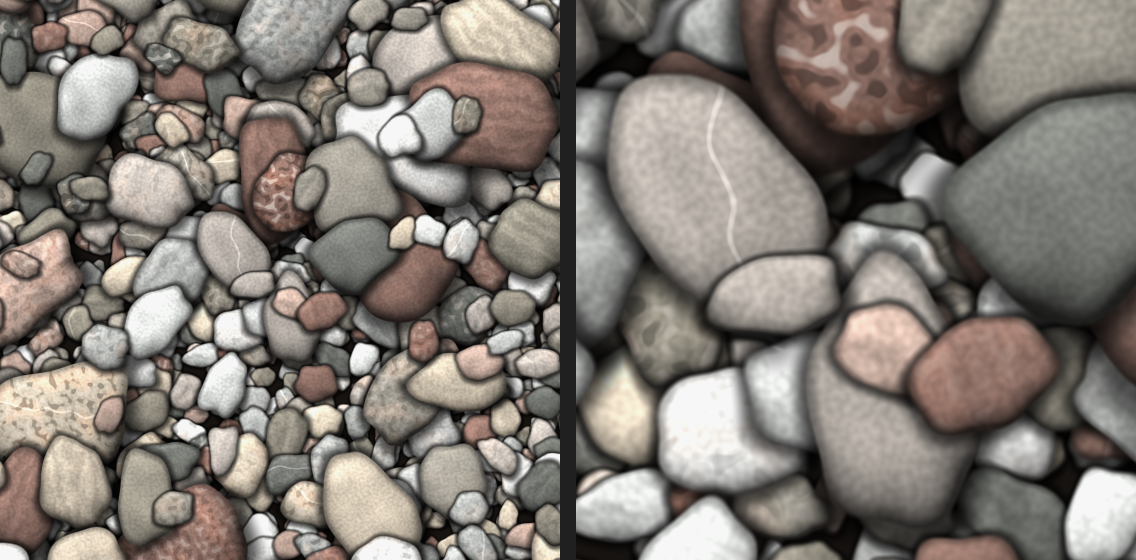
Left: the whole. Right: its middle third, enlarged.
Write a Shadertoy shader that draws this texture.

```glsl
// Draws a beach of mixed rounded pebbles, heaped with dark gaps between them.

const int LAYERS = 6;
// Cells across the canvas and share of cells filled, from bottom to top.
const float CELLS[LAYERS] = float[](24.0, 17.5, 11.5, 4.7, 7.5, 15.0);
const float FILL[LAYERS]  = float[](1.0, 0.9, 0.62, 0.44, 0.36, 0.16);

const int ROCKS = 10;
const vec3 ROCK[ROCKS] = vec3[](
    vec3(0.94, 0.94, 0.93),  // quartz
    vec3(0.83, 0.84, 0.83),  // pale grey
    vec3(0.73, 0.70, 0.67),  // warm grey
    vec3(0.62, 0.60, 0.56),  // mid grey
    vec3(0.75, 0.65, 0.60),  // pink granite
    vec3(0.56, 0.44, 0.40),  // red sandstone
    vec3(0.43, 0.44, 0.42),  // slate
    vec3(0.84, 0.79, 0.71),  // cream
    vec3(0.57, 0.55, 0.50),  // olive grey
    vec3(0.69, 0.70, 0.69)); // cool grey

const vec3  GAP_COLOR    = vec3(0.09, 0.075, 0.065);
const vec3  LIGHT        = vec3(-0.25, 0.55, 0.80);
const float AMBIENT      = 0.34;
const float DIFFUSE      = 0.90;
const float SHADOW_WIDTH = 0.26;   // relative to the stone radius
const float SHADOW_TONE  = 0.36;
const float EDGE         = 0.0018; // softness of outlines
const float JITTER       = 0.72;
const float WOBBLE       = 0.20;   // irregularity of outlines
const float FLECK_SCALE  = 85.0;
const float GRIT_SCALE   = 190.0;

vec4 hash4(vec2 p) {
    vec4 q = fract(p.xyxy * vec4(0.1031, 0.1030, 0.0973, 0.1099));
    q += dot(q, q.wzxy + 33.33);
    return fract((q.xxyz + q.yzzw) * q.zywx);
}

vec2 gradient(vec2 cell) {
    float angle = 6.2832 * hash4(cell).x;
    return vec2(cos(angle), sin(angle));
}

// Gradient noise, roughly -1 to 1.
float noise(vec2 p) {
    vec2 i = floor(p), f = p - i;
    vec2 u = f * f * f * (f * (f * 6.0 - 15.0) + 10.0);
    vec2 e = vec2(0.0, 1.0);
    float low  = mix(dot(gradient(i), f), dot(gradient(i + e.yx), f - e.yx), u.x);
    float high = mix(dot(gradient(i + e.xy), f - e.xy), dot(gradient(i + 1.0), f - 1.0), u.x);
    return 1.5 * mix(low, high, u.y);
}

// Mineral colour: mottling, flecks, grit and occasional bands.
vec3 mineral(vec2 p, vec2 seed, vec4 rnd) {
    vec3 base = ROCK[int(rnd.x * float(ROCKS))] * mix(0.90, 1.07, rnd.z);
    float mottle = noise(p * 24.0 + seed);
    float fleck = noise(p * FLECK_SCALE + seed) + 0.6 * noise(p * FLECK_SCALE * 0.5 - seed);
    float grit = noise(p * GRIT_SCALE + seed);
    float grain = rnd.y * rnd.y * (1.15 - 0.6 * base.g);

    vec3 color = base * (1.0 + 0.10 * mottle + 0.09 * grit);
    color = mix(color, base * 0.50, 0.75 * grain * smoothstep(0.15, 0.6, fleck));
    color = mix(color, vec3(0.86, 0.83, 0.80), 0.70 * grain * smoothstep(0.15, 0.65, -fleck));
    color *= mix(vec3(1.0), vec3(1.07, 0.97, 0.92), grain * smoothstep(-0.1, 0.5, mottle));

    float band = sin(p.y * 210.0 + 3.0 * mottle + 1.5 * fleck);
    color *= 1.0 + 0.07 * band * step(0.78, rnd.w);
    float vein = abs(p.y + 0.4 * p.x + 0.012 * mottle - 0.01);
    return color + 0.13 * step(rnd.w, 0.15) * smoothstep(0.003, 0.0006, vein);
}

// Paints one stone and its contact shadow over the colour below.
void paintStone(inout vec3 color, vec2 offset, float radius, vec2 id) {
    vec4 form = hash4(id + 91.7);
    vec4 rnd = hash4(id + 47.3);
    vec2 seed = 60.0 * form.xy;
    float angle = 6.2832 * form.x;
    float c = cos(angle), s = sin(angle);
    mat2 turn = mat2(c, -s, s, c);
    vec2 p = turn * offset;

    // Egg-like superellipse with an uneven outline.
    vec2 axes = radius * vec2(1.08, mix(0.62, 0.98, form.y));
    vec2 q = p / axes;
    q.y *= 1.0 + 0.22 * (form.w - 0.3) * clamp(q.x, -1.5, 1.5);
    float power = mix(2.0, 2.9, form.z);
    vec2 a = pow(abs(q) + 1e-4, vec2(power));
    float r = pow(a.x + a.y, 1.0 / power);
    r *= 1.0 + WOBBLE * noise(1.15 * q / (length(q) + 1e-4) + seed);
    float dist = (r - 1.0) * 0.5 * (axes.x + axes.y);

    vec2 outward = normalize(q / axes + 1e-4) * turn;
    float reach = radius * SHADOW_WIDTH * (1.0 - 0.55 * dot(outward, LIGHT.xy));
    color *= mix(SHADOW_TONE, 1.0, smoothstep(0.0, reach, dist));
    if (dist > EDGE) return;

    // Domed surface with soft facets.
    vec2 facet = vec2(noise(1.5 * q + seed), noise(1.5 * q - seed));
    vec2 slope = 0.86 * outward * pow(min(r, 1.0), 2.3) + 0.20 * facet;
    slope /= max(1.0, length(slope) / 0.95);
    vec3 normal = vec3(slope, sqrt(1.0 - dot(slope, slope)));
    float shade = AMBIENT + DIFFUSE * max(dot(normal, LIGHT), 0.0);
    shade *= 1.0 - 0.30 * smoothstep(0.82, 1.0, r);
    vec3 stone = min(mineral(p, seed, rnd) * shade, vec3(0.97));
    color = mix(color, stone, smoothstep(EDGE, -EDGE, dist));
}

void mainImage(out vec4 fragColor, in vec2 fragCoord) {
    vec2 uv = fragCoord / iResolution.y;
    vec3 color = GAP_COLOR;
    for (int layer = 0; layer < LAYERS; layer++) {
        vec2 grid = uv * CELLS[layer] + 0.37 * float(layer);
        for (int k = 0; k < 9; k++) {
            vec2 cell = floor(grid) + vec2(k % 3 - 1, 1 - k / 3);
            vec2 id = cell + 17.0 * float(layer) + 5.0;
            vec4 place = hash4(id);
            if (place.w > FILL[layer]) continue;
            vec2 center = cell + 0.5 + JITTER * (place.xy - 0.5);
            float radius = mix(0.42, 0.62, place.z);
            vec2 offset = grid - center;
            if (length(offset) > 2.0 * radius) continue;
            paintStone(color, offset / CELLS[layer], radius / CELLS[layer], id);
        }
    }
    fragColor = vec4(color, 1.0);
}
```
